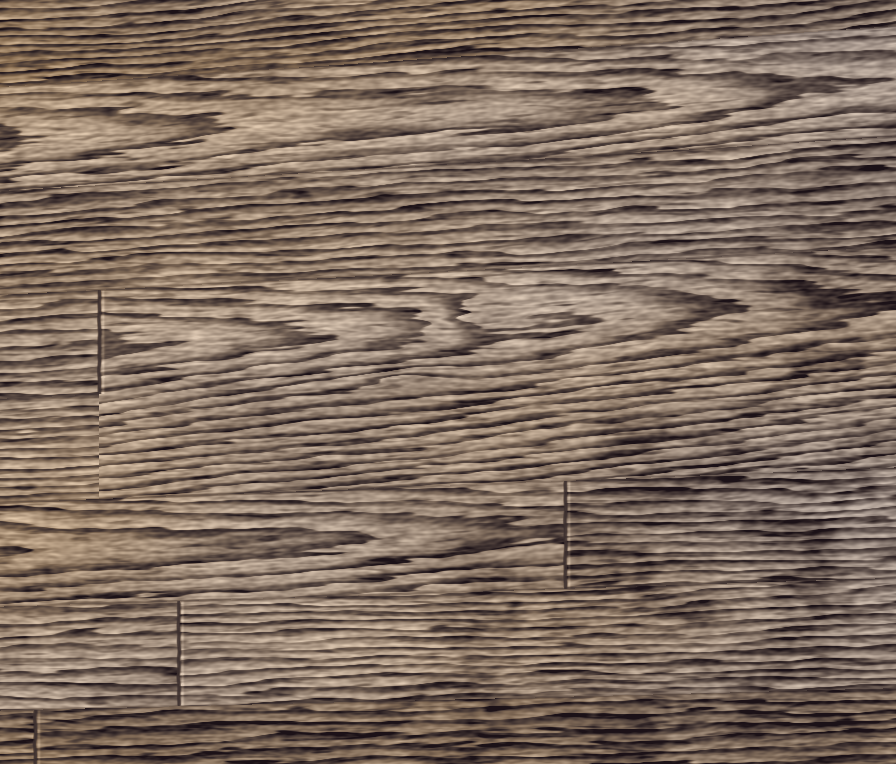
Write a Shadertoy shader that draws this texture.

```glsl
#define PLANK_HEIGHT 0.136
#define FIRST_SEAM 0.07
#define SEAM_WIDTH 0.0016
#define RING_DENSITY 5.0
#define RING_CONTRAST 0.72
#define RING_FEATHER 0.30
#define STREAK_CONTRAST 0.34
#define BASE_TONE 0.85
#define DARK_STAIN vec3(0.19, 0.145, 0.15)
#define MID_OAK vec3(0.475, 0.405, 0.355)
#define LIGHT_OAK vec3(0.755, 0.68, 0.61)

// End joint of each row, bottom to top; 2 lies off the canvas
const float JOINTS[8] = float[8](0.046, 0.234, 0.74, 2.0, 0.13, 2.0, 2.0, 2.0);

float hash(vec2 p) {
    return fract(sin(dot(p, vec2(127.1, 311.7))) * 43758.5453);
}

float cornerSlope(vec2 cell, vec2 offset) {
    float angle = 6.2832 * hash(cell);
    return dot(vec2(cos(angle), sin(angle)), offset);
}

// Gradient noise, roughly -1 to 1
float noise(vec2 p) {
    vec2 i = floor(p), f = p - i;
    vec2 u = f * f * f * (f * (f * 6.0 - 15.0) + 10.0);
    vec2 e = vec2(0.0, 1.0);
    float low = mix(cornerSlope(i, f), cornerSlope(i + e.yx, f - e.yx), u.x);
    float high = mix(cornerSlope(i + e, f - e), cornerSlope(i + e.yy, f - e.yy), u.x);
    return 1.4 * mix(low, high, u.y);
}

float bump(vec2 p, vec2 center, vec2 size) {
    vec2 q = (p - center) / size;
    return exp(-dot(q, q));
}

// Growth rings cut as arches that point along the board
float archRings(vec2 p, float across, float row) {
    float rise = row == 3.0 ? 5.0 : 2.6;
    float rings = RING_DENSITY * sqrt(0.4 + across * across) + rise * p.x - 0.25;
    rings += 0.6 * noise(p * vec2(3.0, 10.0) + row * 7.3);
    if (row == 3.0) {
        rings += 1.2 * bump(p, vec2(0.642, 0.555), vec2(0.065, 0.024));
        rings += 1.0 * bump(p, vec2(0.535, 0.481), vec2(0.06, 0.015));
    }
    return rings;
}

// Growth rings cut as nearly parallel lines
float straightRings(vec2 p, float across, float board) {
    float density = RING_DENSITY * mix(0.75, 1.15, hash(vec2(board, 3.0)));
    return density * across + 1.2 * noise(p * vec2(1.6, 7.0) + board * 5.7)
         + 0.35 * noise(p * vec2(7.0, 26.0) + board);
}

void mainImage(out vec4 fragColor, in vec2 fragCoord) {
    vec2 uv = fragCoord / iResolution.y;
    vec2 p = vec2(uv.x, uv.y - mix(0.02, 0.07, uv.y) * uv.x);

    // Board layout
    float rowPos = (p.y - FIRST_SEAM) / PLANK_HEIGHT;
    float row = floor(rowPos);
    float across = 2.0 * (rowPos - row) - 1.0;
    float joint = JOINTS[clamp(int(row) + 1, 0, 7)];
    float side = step(joint, p.x);
    float seamDist = abs(rowPos - floor(rowPos + 0.5)) * PLANK_HEIGHT;
    float jointDist = abs(p.x - joint + 0.0012 * noise(vec2(p.y * 60.0, row)));
    bool mergedSeam = floor(rowPos + 0.5) == 3.0 && p.x > JOINTS[4];

    // The wide figured board spans two rows
    if (row == 2.0 && p.x > JOINTS[4]) {
        row = 3.0;
        across -= 2.0;
        side = 1.0;
    }
    float board = row + 20.0 * side;
    bool arched = row > 0.0 && mod(row, 2.0) == 1.0 && (side > 0.5) == (row == 3.0);

    // Fibres follow a gently wavy board direction
    vec2 fibre = p + vec2(board * 1.37, 0.006 * noise(p * vec2(4.0, 9.0)));
    float longStreak = noise(fibre * vec2(8.0, 105.0));
    float shortStreak = noise(fibre * vec2(24.0, 210.0) + 31.0);
    float fleck = noise(fibre * vec2(75.0, 260.0) + 67.0);

    // Sharp on one side of each ring, feathered on the other
    float rings = arched ? archRings(p, across, row) : straightRings(p, across, board);
    rings += RING_FEATHER * (longStreak + 0.5 * shortStreak);
    float phase = fract(rings);
    float start = arched ? 0.42 : 0.28;
    float ringDark = smoothstep(start, 0.8, phase) * (1.0 - smoothstep(0.9, 1.0, phase));
    ringDark *= 0.85 + 0.4 * noise(fibre * vec2(5.0, 32.0) + 11.0);

    // Tone from rings, fibres, pores and worn stain
    float tone = BASE_TONE - RING_CONTRAST * ringDark;
    tone += STREAK_CONTRAST * (0.45 * longStreak + 0.75 * shortStreak + 0.55 * fleck);
    tone -= 0.3 * smoothstep(0.25, 0.7, noise(fibre * vec2(20.0, 170.0) + 91.0));
    tone += 0.14 * noise(p * vec2(3.0, 6.0) + 17.0) + 0.1 * (hash(vec2(board, 8.0)) - 0.5);
    float lowerRight = smoothstep(0.3, 1.0, uv.x - uv.y + 0.3);
    float blotch = noise(p * vec2(9.0, 20.0) + 43.0) + 0.5 * noise(p * vec2(35.0, 60.0));
    tone -= lowerRight * (0.06 + 0.3 * smoothstep(0.0, 0.7, blotch));
    tone -= (row < 0.0 || row > 5.0) ? 0.14 : 0.0;

    // Seams and end joints, with a worn pale edge
    float seam = 1.0 - smoothstep(0.3 * SEAM_WIDTH, 1.8 * SEAM_WIDTH, seamDist);
    seam *= mergedSeam ? 0.0 : 0.5 + 0.4 * noise(vec2(p.x * 9.0, floor(rowPos + 0.5) * 3.7));
    float gap = 1.0 - smoothstep(0.6 * SEAM_WIDTH, 2.2 * SEAM_WIDTH, jointDist);
    float wornEdge = bump(vec2(p.x - joint, 0.0), vec2(0.005, 0.0), vec2(0.002, 1.0));
    tone = mix(tone + 0.25 * wornEdge, 0.08, max(0.8 * seam, 0.9 * gap));
    tone = clamp(tone, -0.15, 1.2);

    // Stain colours, warmer on the left and cooler where worn
    vec3 color = tone < 0.5 ? mix(DARK_STAIN, MID_OAK, tone * 2.0)
                            : mix(MID_OAK, LIGHT_OAK, tone * 2.0 - 1.0);
    float warmth = 0.5 - 0.6 * uv.x + 0.6 * noise(p * vec2(2.0, 5.0) + 71.0);
    warmth += (row < 0.0 || row > 5.0) ? 0.4 : 0.0;
    color += warmth * vec3(0.03, 0.0, -0.05) * smoothstep(0.0, 0.6, tone);
    fragColor = vec4(clamp(color, 0.0, 1.0), 1.0);
}
```
